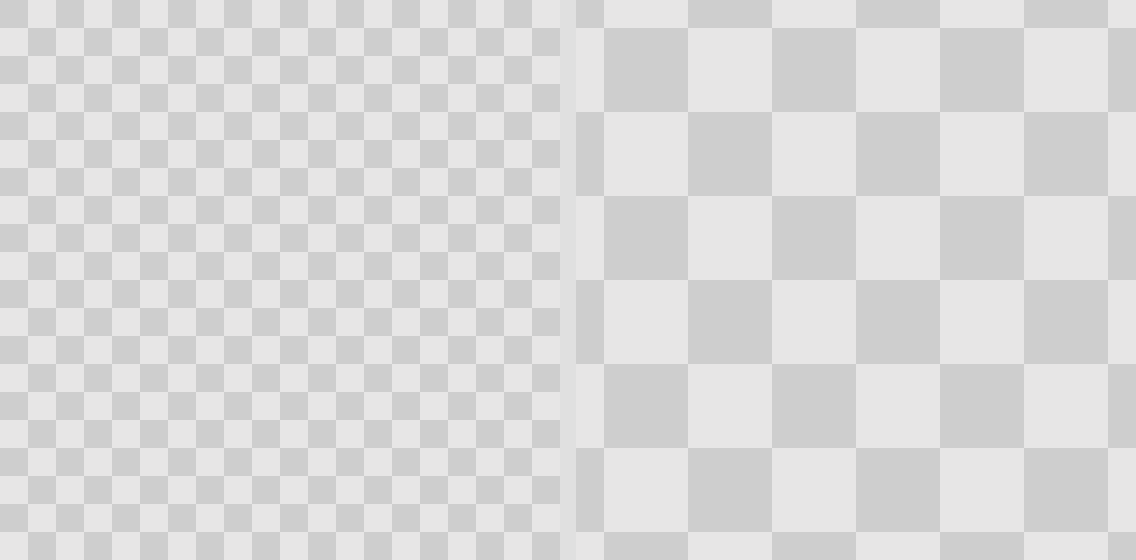
Left: the whole. Right: its middle third, enlarged.
This pattern is drawn by a WebGL 1 fragment shader. Its source:

```glsl
precision highp float;
// Plain two-tone grey checkerboard, twenty squares across and down.

uniform vec2 u_resolution;

const float REPEATS = 10.0; // light and dark pairs along each side
const vec3 DARK_GREY = vec3(0.808, 0.808, 0.808);
const vec3 LIGHT_GREY = vec3(0.906, 0.902, 0.902);

// Square wave of period 2 on each axis: +1 in even cells, -1 in odd ones,
// with its edges ramped over one pixel.
vec2 squareWave(vec2 cell, vec2 pixel) {
  vec2 edgeDistance = 0.5 - abs(2.0 * fract(0.5 * cell + 0.25) - 1.0);
  return clamp(2.0 * edgeDistance / pixel, -1.0, 1.0);
}

void main() {
  vec2 cellCount = vec2(2.0 * REPEATS);
  vec2 cell = gl_FragCoord.xy / u_resolution * cellCount;
  vec2 pixel = cellCount / u_resolution;

  // The product of both waves is positive in the light squares.
  vec2 wave = squareWave(cell, pixel);
  float lightness = 0.5 + 0.5 * wave.x * wave.y;

  gl_FragColor = vec4(mix(DARK_GREY, LIGHT_GREY, lightness), 1.0);
}
```
